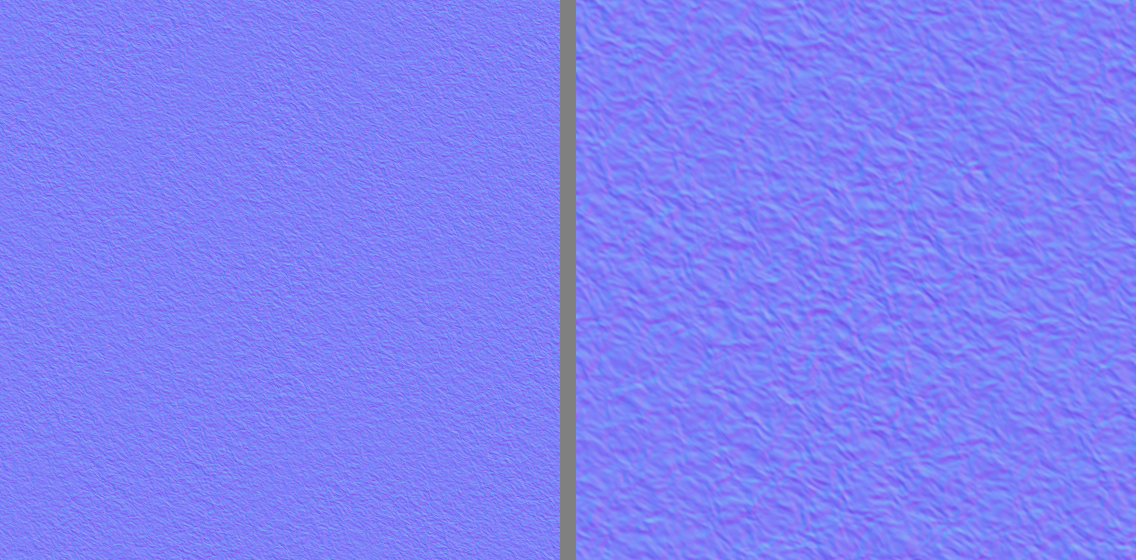
Left, the full canvas; right, a detail of the centre.
This texture map is drawn by a Shadertoy shader. Its source:

```glsl
// Tangent-space normal map of a finely grained painted plaster wall with small bumps and scratches.

const vec3 FLAT_COLOUR = vec3(0.498, 0.501, 0.974);
const vec2 GRAIN_DIRECTION = vec2(0.85, -0.53);
const float TAU = 6.2831853;

// Integer hash of a lattice cell, returned as 0..1
float hash(vec2 cell, float seed) {
    uvec3 v = uvec3(ivec3(vec3(cell, seed)) + 4096);
    uint h = v.x * 1597334677u ^ v.y * 3812015801u ^ v.z * 2798796415u;
    h = (h ^ (h >> 16)) * 2246822519u;
    h = (h ^ (h >> 13)) * 3266489917u;
    h ^= h >> 16;
    return float(h >> 8) / 16777216.0;
}

// Projection of an offset on a random unit gradient
float cornerValue(vec2 cell, vec2 offset, float seed) {
    float angle = TAU * hash(cell, seed);
    return dot(vec2(cos(angle), sin(angle)), offset);
}

float gradientNoise(vec2 p, float seed) {
    vec2 i = floor(p), f = p - i;
    vec2 u = f * f * f * (f * (f * 6.0 - 15.0) + 10.0);
    vec2 e = vec2(1.0, 0.0);
    float low = mix(cornerValue(i, f, seed), cornerValue(i + e, f - e, seed), u.x);
    float high = mix(cornerValue(i + e.yx, f - e.yx, seed),
                     cornerValue(i + 1.0, f - 1.0, seed), u.x);
    return mix(low, high, u.y);
}

// Noise whose slope stays the same whatever its frequency
float relief(vec2 p, float frequency, float slope, float seed) {
    return gradientNoise(p * frequency, seed) * slope / frequency;
}

float segmentDistance(vec2 p, vec2 direction, float halfLength) {
    float along = clamp(dot(p, direction), -halfLength, halfLength);
    return length(p - direction * along);
}

// Rounded strokes scattered over a jittered grid; tilt is the mean angle
float strokes(vec2 p, float cells, float chance, float size, float width,
              float tilt, float spread, float seed) {
    vec2 home = floor(p * cells);
    float height = 0.0;
    for (int y = -1; y <= 1; y++) {
        for (int x = -1; x <= 1; x++) {
            vec2 cell = home + vec2(x, y);
            if (hash(cell, seed) > chance) continue;
            vec2 centre = (cell + vec2(hash(cell, seed + 1.0), hash(cell, seed + 2.0))) / cells;
            float angle = tilt + spread * (hash(cell, seed + 3.0) - 0.5);
            float scale = mix(0.5, 1.0, hash(cell, seed + 4.0));
            float d = segmentDistance(p - centre, vec2(cos(angle), sin(angle)), 0.5 * size * scale);
            float w = width * scale;
            height += w * exp(-d * d / (w * w));
        }
    }
    return height;
}

// Fine grain, slightly stretched along one diagonal
float grain(vec2 p) {
    vec2 across = vec2(-GRAIN_DIRECTION.y, GRAIN_DIRECTION.x);
    vec2 q = vec2(dot(p, GRAIN_DIRECTION) * 0.8, dot(p, across) * 1.1);
    q += 0.004 * vec2(gradientNoise(p * 55.0, 1.0), gradientNoise(p * 55.0, 2.0));
    float height = relief(q, 45.0, 0.03, 3.0);
    height += relief(q, 100.0, 0.06, 4.0);
    height -= abs(relief(q, 130.0, 0.06, 5.0));
    height += relief(q, 185.0, 0.11, 6.0);
    height += relief(q, 310.0, 0.08, 7.0);
    return height;
}

float wallHeight(vec2 p) {
    float height = grain(p);
    height += 0.17 * strokes(p, 24.0, 0.3, 0.008, 0.0035, 2.0, TAU, 20.0);   // bumps
    height -= 0.16 * strokes(p, 40.0, 0.25, 0.007, 0.0018, 1.0, TAU, 30.0);  // pits
    height -= 0.14 * strokes(p, 8.0, 0.35, 0.06, 0.0013, 2.1, 2.2, 40.0);    // scratches
    return height;
}

// Central differences over a fixed share of the canvas
vec2 wallSlope(vec2 p, float reach) {
    vec2 e = vec2(reach, 0.0);
    return vec2(wallHeight(p + e) - wallHeight(p - e),
                wallHeight(p + e.yx) - wallHeight(p - e.yx)) / (2.0 * reach);
}

void mainImage(out vec4 fragColor, in vec2 fragCoord) {
    vec2 p = fragCoord / min(iResolution.x, iResolution.y);

    // Broad patches of rougher and smoother plaster
    float roughness = 1.0 + 0.35 * gradientNoise(p * 7.0, 50.0);
    vec2 slope = wallSlope(p, 0.0007) * roughness * vec2(0.8, 1.0);
    vec3 normal = normalize(vec3(-slope, 1.0));

    // Blue drops with steepness and follows the vertical tilt a little
    vec3 colour = FLAT_COLOUR + 0.5 * (normal - vec3(0.0, 0.0, 1.0));
    colour.b += 0.07 * clamp(normal.y, -0.3, 0.15);
    fragColor = vec4(clamp(colour, 0.0, 1.0), 1.0);
}
```
